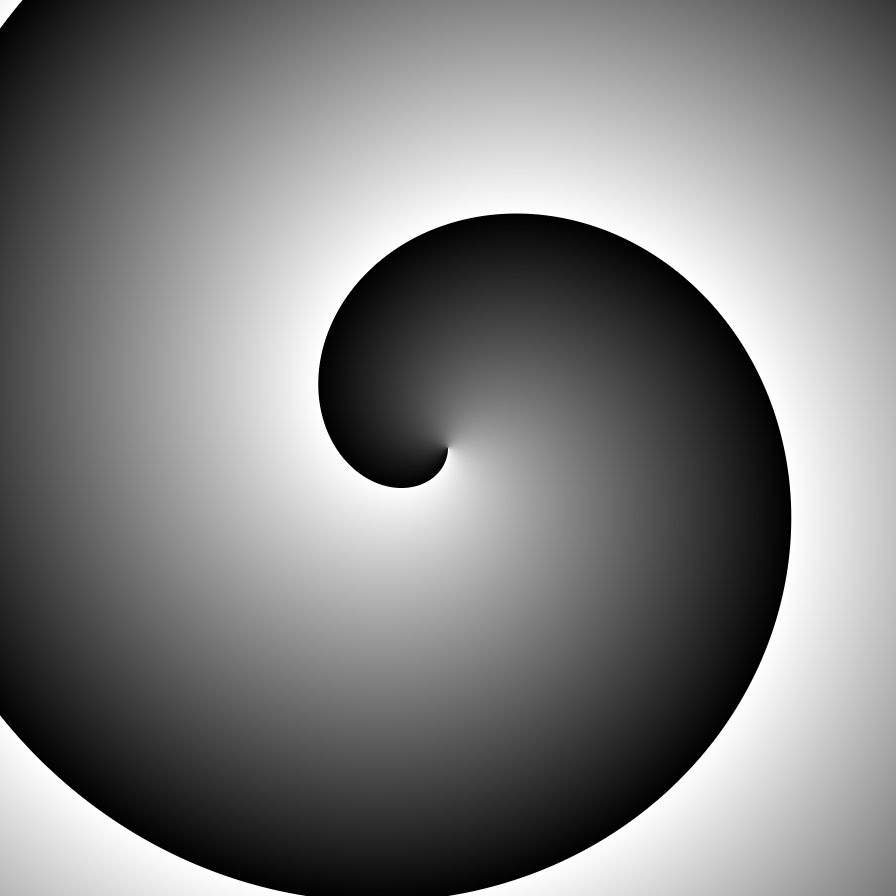
Reproduce this background procedurally as a Shadertoy shader.

```glsl
// A single-armed Archimedean spiral of grey around the canvas centre.
// Each turn fades linearly from white to black along the radius,
// and the jump between turns is smoothed over about one pixel.

const float TAU = 6.2831853;
const float ARM_SPACING = 0.5;   // radial distance between turns
const float START_TURN = 0.75;   // the arm leaves the centre pointing down

// Spiral phase: rises by one per arm spacing, and with the angle.
float spiralPhase(vec2 p, float spacing, float startTurn) {
    return length(p) / spacing + atan(p.y, p.x) / TAU - startTurn;
}

// Rate of change of the phase at a given radius.
float phaseSlope(float radius, float spacing) {
    return length(vec2(1.0 / spacing, 1.0 / (TAU * max(radius, 1e-4))));
}

// Falling sawtooth from white to black with a softened seam.
float smoothSawtooth(float phase, float seamWidth) {
    float fromSeam = fract(phase + 0.5) - 0.5;
    float whiteSide = clamp(fromSeam / seamWidth + 0.5, 0.0, 1.0);
    return clamp(whiteSide - fromSeam, 0.0, 1.0);
}

void mainImage(out vec4 fragColor, in vec2 fragCoord) {
    // Centred coordinates, one unit per canvas side
    float side = min(iResolution.x, iResolution.y);
    vec2 p = (fragCoord - 0.5 * iResolution.xy) / side;

    // Seam width of one pixel, measured in phase
    float seamWidth = min(phaseSlope(length(p), ARM_SPACING) / side, 0.5);

    float grey = smoothSawtooth(spiralPhase(p, ARM_SPACING, START_TURN), seamWidth);
    fragColor = vec4(vec3(grey), 1.0);
}
```
